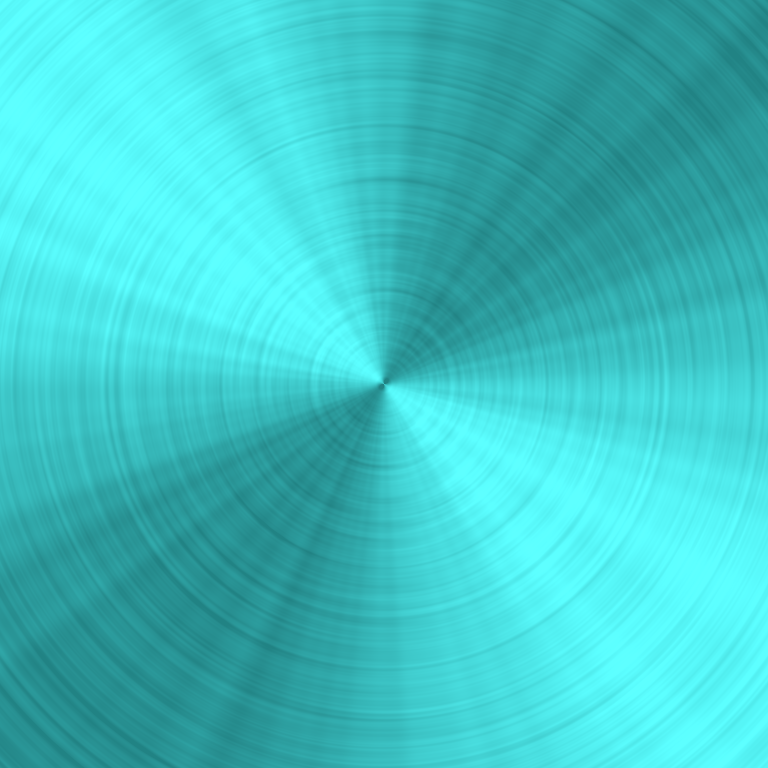
Write a WebGL 1 fragment shader that draws this texture.

```glsl
precision highp float;
// Circular brushed turquoise metal with a conical sheen, radial streaks and fine grooves.

uniform vec2 u_resolution;

#define DARK_AXIS 0.88
#define SHADE_COLOR vec3(0.155, 0.565, 0.57)
#define LIGHT_COLOR vec3(0.355, 0.99, 0.995)
#define STREAK_SCALE 6.5
#define STREAK_DEPTH 0.22
#define BRUSH_SCALE 105.0
#define BRUSH_DEPTH 0.17
#define GROOVE_DEPTH 0.11
#define GROOVE_WIDTH 0.0022
#define TIP_RADIUS 0.012

vec2 gradientAt(vec2 cell) {
    vec3 h = fract(vec3(cell.xyx) * vec3(0.1031, 0.1030, 0.0973));
    h += dot(h, h.yzx + 33.33);
    float angle = 6.28318 * fract((h.x + h.y) * h.z);
    return vec2(cos(angle), sin(angle));
}

// Gradient noise, roughly -0.7 to 0.7
float gradientNoise(vec2 p) {
    vec2 cell = floor(p);
    vec2 f = fract(p);
    vec2 w = f * f * f * (f * (f * 6.0 - 15.0) + 10.0);
    float a = dot(gradientAt(cell), f);
    float b = dot(gradientAt(cell + vec2(1.0, 0.0)), f - vec2(1.0, 0.0));
    float c = dot(gradientAt(cell + vec2(0.0, 1.0)), f - vec2(0.0, 1.0));
    float d = dot(gradientAt(cell + vec2(1.0, 1.0)), f - vec2(1.0, 1.0));
    return mix(mix(a, b, w.x), mix(c, d, w.x), w.y);
}

// Streaks along the radius; sampling on a circle keeps them seamless
float radialStreaks(vec2 dir, float radius) {
    float drift = 0.5 * radius;
    float broad = gradientNoise(dir * STREAK_SCALE + 17.3 + drift);
    float narrow = gradientNoise(dir * STREAK_SCALE * 2.3 + 41.7 - drift);
    return 0.65 * broad + 0.4 * narrow;
}

// Fine concentric scratches whose strength changes around the circle
float brushedRings(vec2 dir, float radius, float pixel) {
    float sum = 0.0;
    float weight = 0.6;
    float scale = BRUSH_SCALE;
    for (int i = 0; i < 3; i++) {
        float visible = 1.0 - smoothstep(0.35, 0.9, scale * pixel);
        float across = gradientNoise(vec2(radius * scale, dir.x * 1.7 + 9.4));
        float along = gradientNoise(vec2(radius * scale + 57.0, dir.y * 1.7 + 23.6));
        sum += weight * visible * (across + along);
        weight *= 0.65;
        scale *= 1.7;
    }
    return sum;
}

// Evenly spaced thin circles
float grooves(float radius, float start, float spacing, float pixel) {
    float offset = abs(mod(radius - start + 0.5 * spacing, spacing) - 0.5 * spacing);
    return 1.0 - smoothstep(0.0, GROOVE_WIDTH + pixel, offset);
}

void main() {
    float pixel = 1.0 / min(u_resolution.x, u_resolution.y);
    vec2 p = (gl_FragCoord.xy - 0.5 * u_resolution) * pixel;
    float radius = length(p);
    vec2 dir = p / max(radius, 0.0001);

    // Two opposite bright and dark sectors
    float axisSine = dir.y * cos(DARK_AXIS) - dir.x * sin(DARK_AXIS);
    float light = axisSine * axisSine;

    // Streaks and scratches
    float detail = smoothstep(0.0, 0.08, radius);
    light += STREAK_DEPTH * radialStreaks(dir, radius) * detail;
    light += BRUSH_DEPTH * brushedRings(dir, radius, pixel) * mix(0.5, 1.0, detail);

    // Deeper grooves in the upper and lower halves
    float upper = smoothstep(-0.35, 0.8, dir.y) * grooves(radius, 0.194, 0.0715, pixel);
    float lower = smoothstep(-0.35, 0.8, -dir.y) * grooves(radius, 0.240, 0.066, pixel);
    float wear = 0.65 + 0.7 * gradientNoise(dir * 1.6 + radius * 9.0);
    light -= GROOVE_DEPTH * wear * (upper + lower) * detail;

    // Turned tip at the centre
    light -= 0.55 * (1.0 - smoothstep(0.0, TIP_RADIUS, radius));

    light = clamp(light, -0.12, 1.06);
    vec3 color = mix(SHADE_COLOR, LIGHT_COLOR, light);
    color.r -= 0.06 * max(light * (1.0 - light), 0.0);
    gl_FragColor = vec4(clamp(color, 0.0, 1.0), 1.0);
}
```
